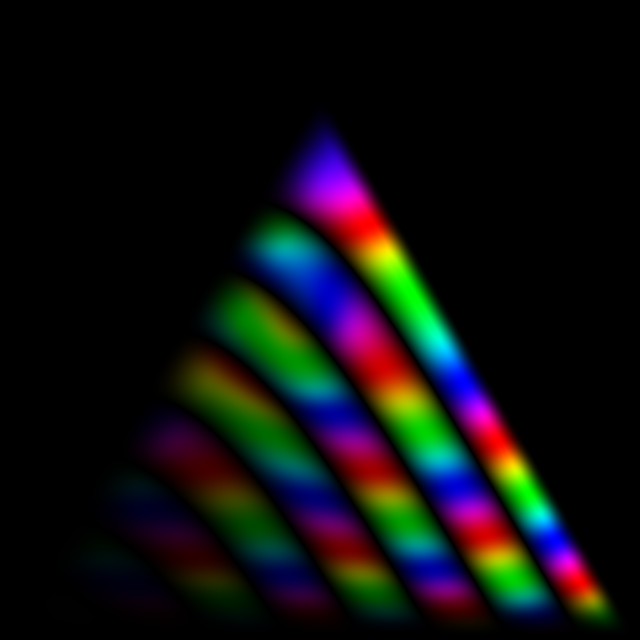
This background is drawn by a WebGL 1 fragment shader. Its source:

```glsl
precision highp float;
// A dark equilateral triangle lit by rainbow interference stripes.
// One bent wave makes the stripes, a second one turns the hue downwards.
// Every other stripe shows the complementary hue; soft edges fade to black.

uniform vec2 u_resolution;

const float TAU = 6.2831853;
const float SLOPE = 1.7320508;           // steepness of the triangle sides
const vec2 APEX = vec2(0.5, 0.8660254);
const float STRIPE_WIDTH = 0.113;
const float GAIN = 1.15;

// Bell curve of a distance x with the given width.
float bell(float x, float width) {
  float t = x / width;
  return exp(-t * t);
}

// Horizontal distances inward from the left (x) and right (y) sides.
vec2 sideDistances(vec2 p) {
  float halfWidth = (APEX.y - p.y) / SLOPE;
  return vec2(halfWidth + p.x - APEX.x, halfWidth - p.x + APEX.x);
}

// Signed stripes, roughly parallel to the right side, bent near the left.
float stripeWave(vec2 side) {
  float bend = exp(-side.x / 0.156) * (1.0 - exp(-side.y / 0.078));
  float across = (side.y - 0.124 * bend + 0.022) / STRIPE_WIDTH;
  return sin(0.5 * TAU * across);
}

// Hue in turns, cycling faster towards the base.
float hueTurns(vec2 p, vec2 side) {
  float tilt = 0.085 * (1.0 - exp(-side.y / 0.195));
  float leftRise = 0.12 * exp(-side.x / 0.156) * bell(side.y - 0.42, 0.12);
  float dip = 0.085 * bell(distance(p, vec2(0.465, 0.473)), 0.085);
  float depth = 0.668 - p.y - tilt + leftRise - dip;
  return depth * (1.97 + 2.82 * depth + 1.9 * bell(depth, 0.117));
}

// Broad overlapping channels: wide secondaries, narrow primaries.
vec3 spectrum(float turns) {
  vec3 wave = cos(TAU * (turns - vec3(0.0, 1.0, 2.0) / 3.0));
  return smoothstep(-0.5, 0.75, wave);
}

// Soft triangle mask, dimming away from the right side.
float envelope(float height, vec2 side) {
  float mask = smoothstep(0.0, 0.10, side.x)
             * smoothstep(0.0, 0.045, side.y)
             * smoothstep(0.005, 0.10, height);
  float dim = max(1.0 - side.y, 0.0);
  return mask * dim * dim;
}

void main() {
  vec2 p = gl_FragCoord.xy / u_resolution;
  vec2 side = sideDistances(p);
  vec2 inside = max(side, 0.0);

  float stripes = stripeWave(inside);
  float complement = 0.5 * step(stripes, 0.0);
  vec3 hue = spectrum(hueTurns(p, inside) + complement);

  vec3 light = GAIN * envelope(p.y, side) * abs(stripes) * hue;
  gl_FragColor = vec4(clamp(light, 0.0, 1.0), 1.0);
}
```
